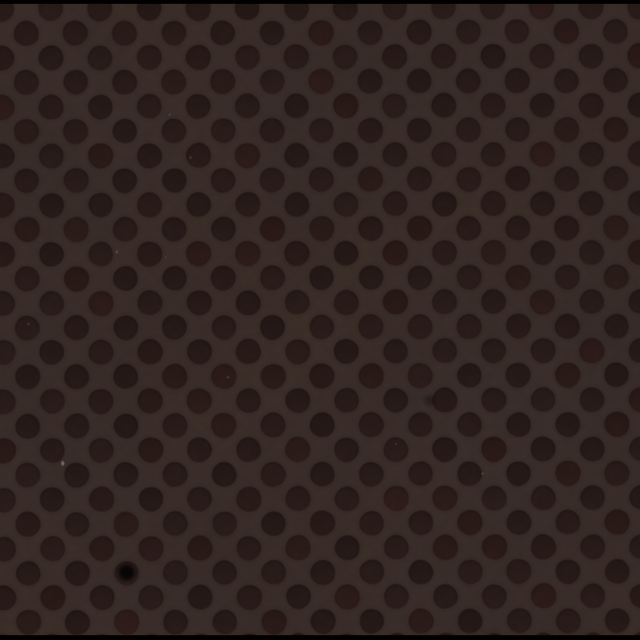
A three.js fragment shader for this pattern:

```glsl
// Dark brown perforated plate: round holes on a staggered, slightly tilted lattice.
// A diagonal lattice gives the nearest hole; hashes vary each hole, layered sines
// mottle the plate, and sparse cellular flecks add wear. Black bands close top and bottom.
#define PITCH 0.0767
#define TILT 0.0035
#define ANCHOR vec2(0.0443, 0.0273)
#define HOLE_RADIUS 0.0194
#define EDGE_SOFTNESS 0.0019
#define JITTER 0.0011
#define PLATE_COLOR vec3(0.220, 0.171, 0.155)
#define HOLE_COLOR vec3(0.150, 0.101, 0.091)
#define BAND_COLOR vec3(0.006, 0.002, 0.002)
#define BANDS vec2(0.0075, 0.9940)
#define FLECK_GRID 9.0

varying vec2 vUv;

vec2 hash2(vec2 p) {
  vec3 q = fract(p.xyx * vec3(0.1031, 0.1030, 0.0973));
  q += dot(q, q.yzx + 33.33);
  return fract((q.xx + q.yz) * q.zy);
}

// Layered, turned sines, roughly -1 to 1.
float mottle(vec2 p) {
  float sum = 0.0;
  float gain = 0.5;
  for (int i = 0; i < 4; i++) {
    sum += gain * sin(p.x + 1.7 * sin(p.y * 0.8)) * sin(p.y + 1.3 * sin(p.x * 0.7));
    p = mat2(1.5, 1.2, -1.2, 1.5) * p + 2.3;
    gain *= 0.6;
  }
  return sum;
}

// Brightness of small pale flecks, present in a few cells only.
float flecks(vec2 uv) {
  vec2 cell = floor(uv * FLECK_GRID);
  vec2 spot = (cell + 0.2 + 0.6 * hash2(cell + 5.0)) / FLECK_GRID;
  vec2 trait = hash2(cell + 71.0);
  float size = mix(0.0018, 0.0038, trait.y);
  return step(0.88, trait.x) * (1.0 - smoothstep(0.0, size, length(uv - spot)));
}

float softDisc(float dist, float radius, float blur) {
  return 1.0 - smoothstep(radius - blur, radius + blur, dist);
}

void main() {
  // Nearest hole: sums and differences turn the staggered rows into a square grid.
  mat2 turn = mat2(cos(TILT), sin(TILT), -sin(TILT), cos(TILT));
  vec2 p = (vUv - ANCHOR) * turn / PITCH;
  vec2 id = floor(vec2(p.x + p.y, p.x - p.y) + 0.5);
  vec2 center = 0.5 * vec2(id.x + id.y, id.x - id.y);
  vec2 trait = hash2(id + 40.0);
  vec2 shape = hash2(id + 93.0);
  vec2 offset = (p - center) * PITCH - JITTER * (shape - 0.5);
  float angle = atan(offset.y, offset.x);
  float radius = HOLE_RADIUS + 0.0007 * (trait.y - 0.5)
    + 0.0003 * sin(3.0 * angle + 6.28 * shape.x);
  float dist = length(offset);

  // Plate: broad staining, fine grain and a faint shade around each hole.
  float stain = mottle(vUv * 9.0);
  float grain = mottle(vUv * 130.0 + 4.0);
  vec3 plate = PLATE_COLOR * (1.0 + 0.035 * stain + 0.035 * grain);
  plate += vec3(0.005, 0.002, -0.003) * mottle(vUv * 5.0 + 8.0);
  plate *= 0.96 + 0.06 * smoothstep(radius, radius + 0.008, dist);

  // Hole: own tone and redness, shadowed toward the upper rim.
  float light = -offset.y / radius;
  vec3 hole = HOLE_COLOR * (0.94 + 0.12 * trait.x + 0.055 * light + 0.05 * grain);
  hole += vec3(0.020, 0.003, 0.001) * pow(trait.y, 4.0);
  hole *= 1.0 - 0.10 * smoothstep(0.65, 1.0, dist / radius) * (0.6 + 0.4 * -light);

  // One hole near the lower left is open, with a black core.
  float open = 1.0 - step(0.5, length(id - vec2(3.0, 1.0)));
  hole *= 1.0 - 0.80 * open * softDisc(length(offset - vec2(0.0, 0.001)), 0.012, 0.006);

  vec3 color = mix(plate, hole, softDisc(dist, radius, EDGE_SOFTNESS));

  // Wear: a dark smudge, pale flecks and one bright chip.
  color *= 1.0 - 0.28 * softDisc(length(vUv - vec2(0.671, 0.374)), 0.008, 0.006);
  color += vec3(0.12, 0.11, 0.10) * flecks(vUv);
  vec2 chip = (vUv - vec2(0.098, 0.276)) * vec2(1.0, 0.7);
  color += vec3(0.28, 0.26, 0.24) * softDisc(length(chip), 0.0022, 0.0020);

  // Black bands along the bottom and top.
  float inside = smoothstep(BANDS.x - 0.001, BANDS.x + 0.001, vUv.y)
    * (1.0 - smoothstep(BANDS.y - 0.001, BANDS.y + 0.001, vUv.y));
  gl_FragColor = vec4(mix(BAND_COLOR, color, inside), 1.0);
}
```
